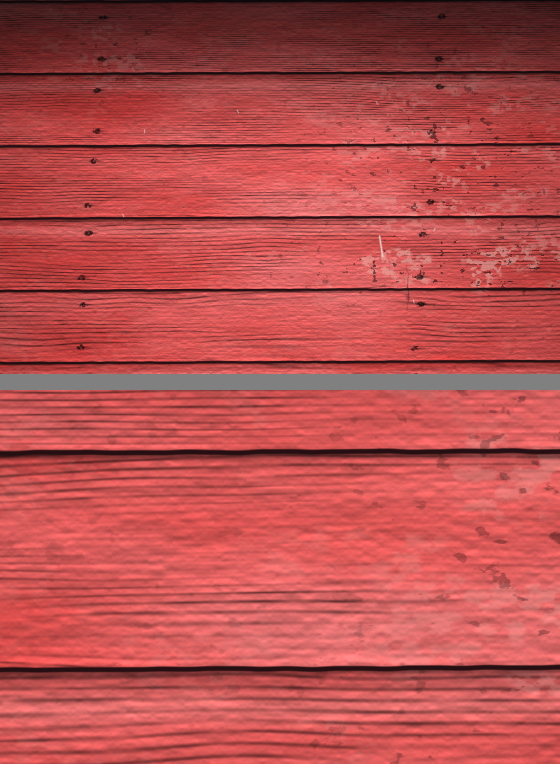
Top, the full canvas; bottom, a detail of the centre.
Write a WebGL 2 fragment shader that draws this texture.

```glsl
#version 300 es
precision highp float;

uniform vec2 u_resolution;
out vec4 outColor;

float hash(vec2 c) {
    vec3 q = fract(c.xyx * 0.1031);
    q += dot(q, q.yzx + 33.33);
    return fract((q.x + q.y) * q.z);
}

float noise(vec2 p) {
    vec2 c = floor(p), t = fract(p);
    t *= t * (3.0 - 2.0 * t);
    return mix(mix(hash(c), hash(c + vec2(1, 0)), t.x),
               mix(hash(c + vec2(0, 1)), hash(c + vec2(1, 1)), t.x), t.y);
}

float fbm(vec2 p) {
    float sum = 0.0, amp = 0.5;
    for (int i = 0; i < 4; i++) {
        sum += amp * noise(p);
        p = p * 2.03 + 17.3;
        amp *= 0.5;
    }
    return sum / 0.9375;
}

float segment(vec2 p, vec2 a, vec2 b) {
    vec2 d = b - a;
    return length(p - a - d * clamp(dot(p - a, d) / dot(d, d), 0.0, 1.0));
}

float bump(float x, float center, float width) {
    float d = (x - center) / width;
    return exp(-d * d);
}

// Dark, evenly spaced growth lines bent by slow noise
float woodGrain(float x, float f, float id) {
    float seed = hash(vec2(id + 9.0, 7.0)) * 60.0;
    float warp = 2.6 * noise(vec2(x * 2.1 + seed, f * 2.2 + seed))
               + 0.7 * noise(vec2(x * 8.0 + seed, f * 7.0));
    float rings = f * (14.0 + 5.0 * id) + warp;
    float ridge = pow(0.5 + 0.5 * cos(6.2832 * rings), 3.0);
    float patchy = smoothstep(0.25, 0.75, noise(vec2(x * 4.0 + seed, f * 6.0 + seed)));
    return ridge * (0.2 + 0.8 * patchy) * (0.5 + noise(vec2(x * 30.0, rings * 3.0)));
}

void main() {
    vec2 p = gl_FragCoord.xy / u_resolution.y;
    float px = 1.0 / u_resolution.y;
    float pitch = 0.1932;

    // Slightly tilted boards
    float row = (p.y - 0.029 - 0.0037 * p.x) / pitch;
    float id = floor(row), f = row - id;

    // Paint, mottled between deep red and faded pink
    float mottle = fbm(p * vec2(4.0, 11.0) + id * 5.0);
    float glow = bump(p.x, 0.85, 0.55) * bump(p.y, 0.42, 0.4);
    float fade = clamp(0.05 + 0.55 * glow + 0.9 * (mottle - 0.45), 0.0, 1.0);
    vec3 color = mix(vec3(0.83, 0.26, 0.25), vec3(0.93, 0.47, 0.47), fade);

    // Pale rounded shoulder on alternate boards
    float shoulder = mix(0.25, 1.0, mod(id, 2.0));
    color = mix(color, vec3(0.93, 0.52, 0.51), 0.45 * shoulder * bump(f, 0.82, 0.07));
    color *= 1.0 - 0.13 * shoulder * bump(f, 0.93, 0.03);

    // Grain, fibres and rough paint lit from above
    color *= 1.0 - 0.36 * woodGrain(p.x, f, id);
    color *= 0.91 + 0.18 * noise(vec2(p.x * 16.0, p.y * 300.0));
    float relief = fbm(p * vec2(75.0, 150.0)) - fbm((p + vec2(0.0, 0.003)) * vec2(75.0, 150.0));
    color *= 1.0 + 0.4 * relief;

    // Worn flakes, densest on the lower right
    float region = 0.1 + bump(p.x, 1.27, 0.36) * bump(p.y, 0.29, 0.055)
                 + 0.5 * bump(p.x, 1.2, 0.3) * bump(p.y, 0.55, 0.27)
                 + 0.3 * bump(p.x, 0.3, 0.2) * bump(p.y, 0.87, 0.12);
    float flakes = smoothstep(0.46, 0.66, fbm(p * vec2(14.0, 25.0) + 4.0))
                 * smoothstep(0.4, 0.62, fbm(p * vec2(75.0, 110.0)));
    color = mix(color, vec3(0.93, 0.63, 0.6), min(0.75, flakes * region));
    float pits = smoothstep(0.7, 0.78, fbm(p * vec2(55.0, 85.0) + 31.0));
    color *= 1.0 - 0.5 * pits * min(1.0, region * 1.5);

    // Two drifting columns of nails, two nails per board
    for (int i = 0; i < 4; i++) {
        float side = float(i % 2), level = float(i / 2);
        float jitter = hash(vec2(id * 4.0 + 20.0, float(i))) - 0.5;
        float x = mix(0.203, 1.108, side) + 0.078 * p.y + 0.016 * jitter;
        vec2 d = vec2(p.x - x, (f - mix(0.19, 0.78, level) - 0.05 * jitter) * pitch);
        float r = length(d * vec2(0.8, 1.15)) + 0.003 * (noise(p * 260.0) - 0.5);
        float ring = 1.0 - smoothstep(0.001, 0.0025 + px, abs(r - 0.0055));
        float crack = bump(d.x, 0.006, 0.016) * bump(d.y, 0.001 * jitter, 0.0014 + 0.3 * px);
        color *= 1.0 - 0.22 * (1.0 - smoothstep(0.004, 0.007, r));
        color *= 1.0 - 0.6 * ring * smoothstep(0.2, 0.6, noise(p * 170.0));
        color *= 1.0 - 0.45 * crack;
    }

    // Faint vertical split
    float split = bump(p.x, 1.085 + 0.008 * noise(vec2(p.y * 60.0, 3.0)), 0.002);
    color *= 1.0 - 0.4 * split * bump(p.y, 0.235, 0.06) * noise(p * 90.0);

    // One long white scratch and scattered small chips
    float scratch = segment(p, vec2(1.023, 0.315), vec2(1.015, 0.368)) - 0.0022;
    for (int i = 0; i < 6; i++) {
        vec2 c = vec2(hash(vec2(i, 3)) * 1.5, 0.1 + 0.65 * hash(vec2(i, 8)));
        vec2 tail = vec2(hash(vec2(i, 5)) - 0.5, 0.8) * 0.009;
        scratch = min(scratch, segment(p, c, c + tail) - 0.0009);
    }
    color = mix(color, vec3(0.94, 0.86, 0.84), 0.9 * (1.0 - smoothstep(-px, px, scratch)));

    // Thin gaps with a lit lip above and a soft shadow below
    float gap = (f - step(0.5, f)) * pitch + 0.0014 * (noise(vec2(p.x * 45.0, id + step(0.5, f))) - 0.5);
    color *= 1.0 + 0.12 * bump(gap, 0.007, 0.003);
    color *= 1.0 - 0.4 * bump(gap, -0.003, 0.004);
    color = mix(vec3(0.15, 0.06, 0.07), color, smoothstep(0.0012, 0.0022 + px, abs(gap)));

    // Shade falling from the top, darker sides
    float light = mix(0.34, 1.0, 1.0 - smoothstep(0.58, 1.04, p.y));
    float across = (p.x - 0.75) / 0.75;
    light *= 1.0 - 0.15 * across * across;
    color = color * light + vec3(0.0, 0.016, 0.024) * (1.0 - light);

    outColor = vec4(clamp(color, 0.0, 1.0), 1.0);
}
```
